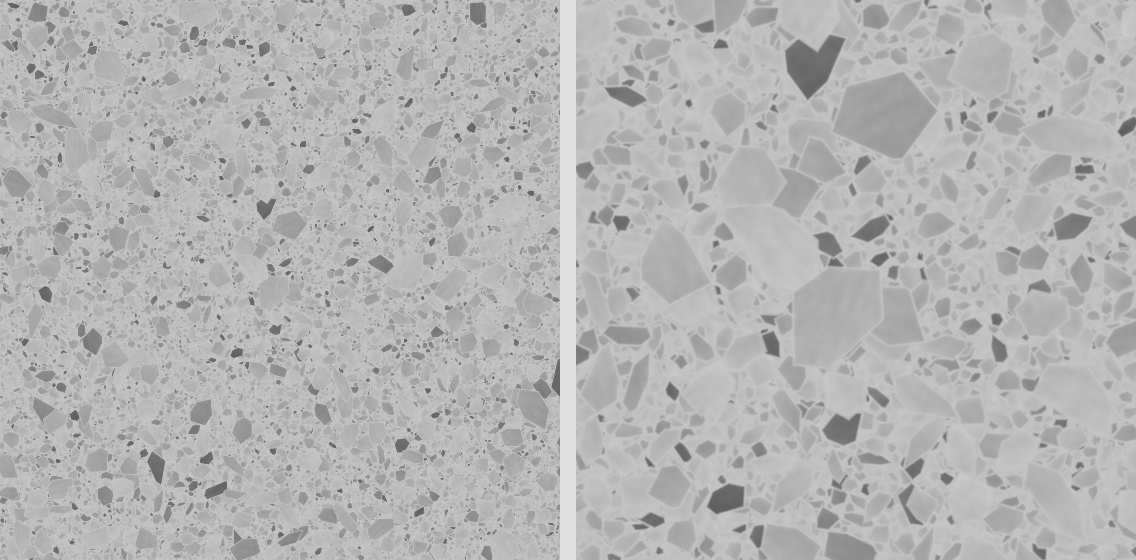
Left: the whole. Right: its middle third, enlarged.
Give the GLSL for this texture, as a three.js fragment shader.

```glsl
// Pale grey quartz composite: angular stone chips packed in a light binder.
// Six grids of random convex polygons are stacked from fine to coarse;
// each chip has a light rim, its own grey, a sloping shade and faint veins.

varying vec2 vUv;

const float TAU = 6.2831853;
const float BINDER_GREY = 0.748;
const float RIM_GREY = 0.765;
const float PALE_CHIP = 0.745;
const float MID_CHIP = 0.632;
const float DARK_CHIP = 0.39;
const float RIM_WIDTH = 0.0013;
const float EDGE_SOFT = 0.0009;
const int LAYERS = 6;
const int SIDES = 6;

float hash(vec2 p) {
  vec3 q = fract(p.xyx * 0.1031);
  q += dot(q, q.yzx + 33.33);
  return fract((q.x + q.y) * q.z);
}

// k-th independent random value of one chip
float chipRandom(vec2 id, float k) {
  return hash(id + k * vec2(37.17, 71.73));
}

vec2 direction(float angle) {
  return vec2(cos(angle), sin(angle));
}

float cornerSlope(vec2 corner, vec2 offset) {
  return dot(direction(TAU * hash(corner + 5.7)), offset);
}

// Gradient noise, roughly -0.7 to 0.7
float gradientNoise(vec2 p) {
  vec2 i = floor(p);
  vec2 f = p - i;
  vec2 w = f * f * f * (f * (f * 6.0 - 15.0) + 10.0);
  vec2 e = vec2(1.0, 0.0);
  float low = mix(cornerSlope(i, f), cornerSlope(i + e, f - e), w.x);
  float high = mix(cornerSlope(i + e.yx, f - e.yx), cornerSlope(i + 1.0, f - 1.0), w.x);
  return mix(low, high, w.y);
}

// Signed distance to a convex polygon with random sides, stretched along x
float chipDistance(vec2 p, vec2 id, float radius, float stretch) {
  float d = -10.0;
  for (int i = 0; i < SIDES; i++) {
    float k = float(i);
    float angle = (k + 0.75 * chipRandom(id, k + 10.0)) * TAU / float(SIDES);
    vec2 normal = direction(angle) * vec2(1.0 / stretch, stretch);
    float reach = radius * mix(0.6, 1.0, chipRandom(id, k + 20.0));
    d = max(d, (dot(p, normal) - reach) / length(normal));
  }
  return d;
}

// Mostly pale greys, with a share of darker chips
float chipGrey(vec2 id, float darkShare) {
  float t = chipRandom(id, 1.0);
  float pale = mix(PALE_CHIP, MID_CHIP, pow(t, 1.25));
  float dark = mix(MID_CHIP, DARK_CHIP, t * t);
  return mix(pale, dark, step(chipRandom(id, 2.0), darkShare));
}

// Lays one grid of chips over the grey below
float addChips(float grey, vec2 uv, float cells, float share, float darkShare, float seed) {
  vec2 grid = uv * cells;
  vec2 home = floor(grid);
  for (int y = -1; y <= 1; y++) {
    for (int x = -1; x <= 1; x++) {
      vec2 cell = home + vec2(float(x), float(y));
      vec2 id = cell + seed;
      if (chipRandom(id, 3.0) > share) continue;

      vec2 jitter = vec2(chipRandom(id, 4.0), chipRandom(id, 5.0));
      vec2 p = grid - cell - mix(vec2(0.15), vec2(0.85), jitter);
      vec2 axis = direction(TAU * chipRandom(id, 6.0));
      p = vec2(dot(p, axis), dot(p, vec2(-axis.y, axis.x)));

      float radius = mix(0.27, 0.5, chipRandom(id, 7.0));
      float long01 = chipRandom(id, 8.0);
      float stretch = mix(1.0, 1.7, long01 * long01);
      float d = chipDistance(p, id, radius, stretch) / cells;

      // Sloping facet shade, stretched veins and a paler worn border
      float slope = dot(p, direction(TAU * chipRandom(id, 9.0))) / radius;
      float veins = gradientNoise(p / cells * vec2(55.0, 150.0) + id * 3.7);
      float border = smoothstep(-0.0035, 0.0, d);
      float stone = chipGrey(id, darkShare) + 0.022 * slope + 0.028 * veins;
      stone += 0.015 * border;

      float rim = 1.0 - smoothstep(-EDGE_SOFT, EDGE_SOFT, d - RIM_WIDTH);
      float fill = 1.0 - smoothstep(-EDGE_SOFT, EDGE_SOFT, d);
      grey = mix(grey, RIM_GREY, 0.85 * rim);
      grey = mix(grey, stone, fill);
    }
  }
  return grey;
}

void main() {
  float grey = BINDER_GREY + 0.04 * gradientNoise(vUv * 150.0);
  float cells = 116.0;
  for (int i = 0; i < LAYERS; i++) {
    float t = float(i) / float(LAYERS - 1);
    float share = mix(0.98, 0.24, t);
    float darkShare = mix(0.25, 0.15, t);
    grey = addChips(grey, vUv, cells, share, darkShare, 131.0 * float(i) + 17.0);
    cells *= 0.645;
  }
  // Fine mineral mottling over everything
  grey += 0.018 * gradientNoise(vUv * 210.0 + 40.0) + 0.012 * gradientNoise(vUv * 70.0);
  gl_FragColor = vec4(vec3(clamp(grey, 0.0, 1.0)), 1.0);
}
```
